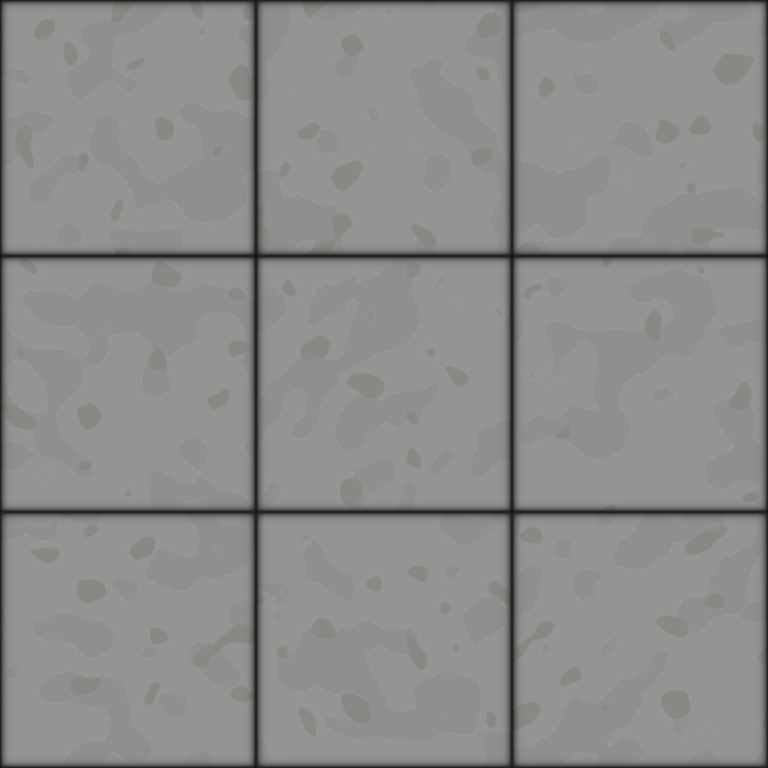
A WebGL 2 fragment shader for this texture:

```glsl
#version 300 es
precision highp float;
// Three by three grey stone tiles with soft dark joints, faint mottling and spots.

uniform vec2 u_resolution;
out vec4 fragColor;

const float TAU = 6.2831853;
const float TILES = 3.0;
const int WAVES = 16;

const vec3 STONE = vec3(0.580, 0.580, 0.578);
const vec3 PATCH = vec3(0.561, 0.561, 0.559);
const vec3 SPOT = vec3(0.538, 0.535, 0.520);
const vec3 RIM = vec3(0.612);
const vec3 JOINT = vec3(0.09);

vec3 hash3(vec3 p) {
    p = fract(p * vec3(0.1031, 0.1030, 0.0973));
    p += dot(p, p.yxz + 33.33);
    return fract((p.xxy + p.yxx) * p.zyx);
}

// Layered sines with whole wave counts, so the field wraps in each tile.
// Returns the signed distance to the contour at the given level.
float contour(vec2 p, vec2 id, float seed, vec2 freqRange, float level) {
    float value = 0.0, energy = 0.0;
    vec2 slope = vec2(0.0);
    for (int i = 0; i < WAVES; i++) {
        vec3 h = hash3(vec3(id * 17.0 + 5.0, seed + float(i) * 7.0));
        float freq = mix(freqRange.x, freqRange.y, (float(i) + h.z) / float(WAVES));
        float angle = TAU * h.x;
        vec2 k = TAU * round(freq * vec2(cos(angle), sin(angle)));
        float amp = inversesqrt(freq);
        float phase = dot(k, p) + TAU * h.y;
        value += amp * sin(phase);
        slope += amp * k * cos(phase);
        energy += 0.5 * amp * amp;
    }
    float scale = inversesqrt(energy);
    slope *= scale;
    return (value * scale - level) / sqrt(dot(slope, slope) + 40.0);
}

// Bends straight outlines into ragged ones.
vec2 ragged(vec2 p, float amount) {
    vec2 bend = sin(TAU * p.yx * vec2(7.0, 6.0) + 1.3);
    bend += 0.6 * sin(TAU * (p.xy * 11.0 + p.yx * 5.0));
    return p + amount * bend;
}

float cover(float dist, float blur) {
    return smoothstep(-blur, blur, dist);
}

// Thin contour line, broken into dashes.
float brokenRim(float dist, float width, vec2 p) {
    float dashes = sin(TAU * 23.0 * p.x) * sin(TAU * 19.0 * p.y);
    float line = exp(-dist * dist / (width * width));
    return line * smoothstep(-0.5, 0.5, dashes);
}

// Shade from the joint (0) to the open tile face (1).
float faceShade(vec2 p) {
    vec2 edge = min(p, 1.0 - p);
    vec2 shade = 1.0 - exp(-pow(edge / 0.0133, vec2(1.2)));
    return shade.x * shade.y;
}

void main() {
    vec2 grid = gl_FragCoord.xy / u_resolution * TILES;
    vec2 id = mod(floor(grid), TILES);
    vec2 p = fract(grid);
    float pixel = TILES / min(u_resolution.x, u_resolution.y);
    float blur = max(pixel, 0.004);

    // Mottled stone face
    vec2 q = ragged(p, 0.006);
    float patchDist = contour(q, id, 11.0, vec2(1.0, 6.0), 0.5);
    float spotDist = contour(q, id, 311.0, vec2(3.0, 6.5), 1.65);

    vec3 color = mix(STONE, PATCH, cover(patchDist, blur));
    color = mix(color, RIM, 0.7 * brokenRim(patchDist, blur * 0.7, p));
    color = mix(color, SPOT, cover(spotDist, blur));
    color = mix(color, RIM, 0.25 * brokenRim(spotDist + 0.012, blur * 0.7, p));

    // Soft joints
    color = mix(JOINT, color, faceShade(p));
    fragColor = vec4(color, 1.0);
}
```
